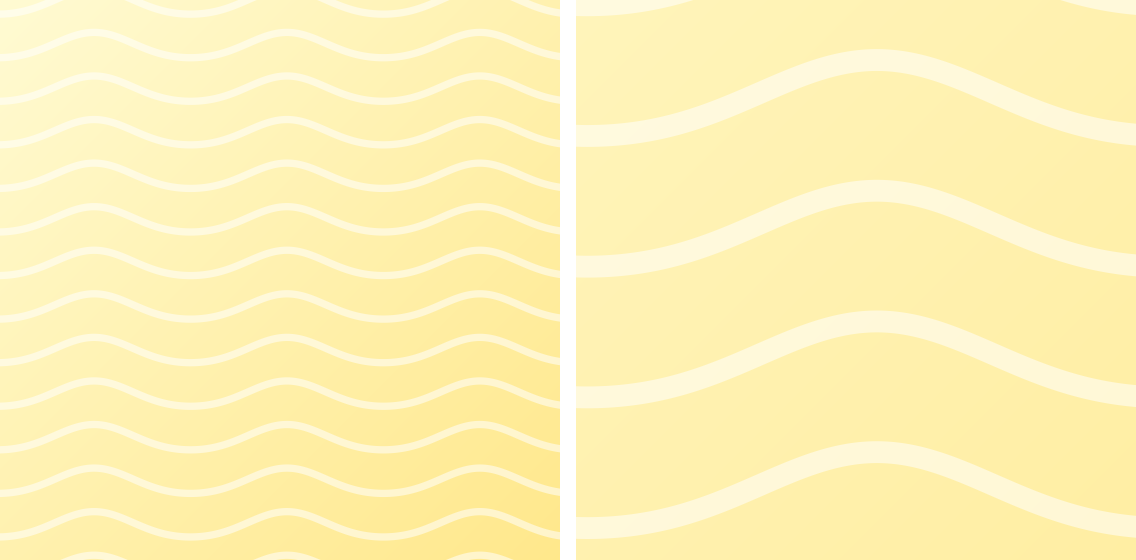
Left: the whole. Right: its middle third, enlarged.
Write a Shadertoy shader that draws this pattern.

```glsl
const float WAVE_LENGTH = 0.3444;   // crest to crest
const float ROW_PITCH = 0.0778;     // line to line
const float AMPLITUDE = 0.0226;
const float CREST_PINCH = 0.09;     // narrows crests, widens troughs
const float LINE_WIDTH = 0.013;
const float LINE_OPACITY = 0.54;
const vec2 CREST_ORIGIN = vec2(0.168, 0.9175);
const vec3 PALE_CREAM = vec3(1.0, 0.982, 0.825);
const vec3 WARM_YELLOW = vec3(1.0, 0.908, 0.545);
const vec3 LINE_COLOR = vec3(1.0);
const float TAU = 6.28319;

// Height of the wave in x, its slope in y
vec2 waveAt(float x) {
    float k = TAU / WAVE_LENGTH;
    float t = k * (x - CREST_ORIGIN.x);
    float height = cos(t) + CREST_PINCH * cos(2.0 * t);
    float slope = -k * (sin(t) + 2.0 * CREST_PINCH * sin(2.0 * t));
    return AMPLITUDE * vec2(height, slope);
}

// Distance to the nearest wavy line, corrected for its slope
float waveDistance(vec2 p) {
    vec2 wave = waveAt(p.x);
    float row = (p.y - CREST_ORIGIN.y - wave.x) / ROW_PITCH;
    float offset = (fract(row + 0.5) - 0.5) * ROW_PITCH;
    return abs(offset) / sqrt(1.0 + wave.y * wave.y);
}

void mainImage(out vec4 fragColor, in vec2 fragCoord) {
    vec2 uv = fragCoord / iResolution.xy;
    float pixel = 1.0 / min(iResolution.x, iResolution.y);

    // Diagonal gradient from upper left to lower right
    vec3 color = mix(PALE_CREAM, WARM_YELLOW, 0.5 * (uv.x + 1.0 - uv.y));

    // Translucent wavy lines
    float edge = waveDistance(uv) - 0.5 * LINE_WIDTH;
    float coverage = clamp(0.5 - edge / pixel, 0.0, 1.0);
    color = mix(color, LINE_COLOR, LINE_OPACITY * coverage);

    fragColor = vec4(color, 1.0);
}
```
